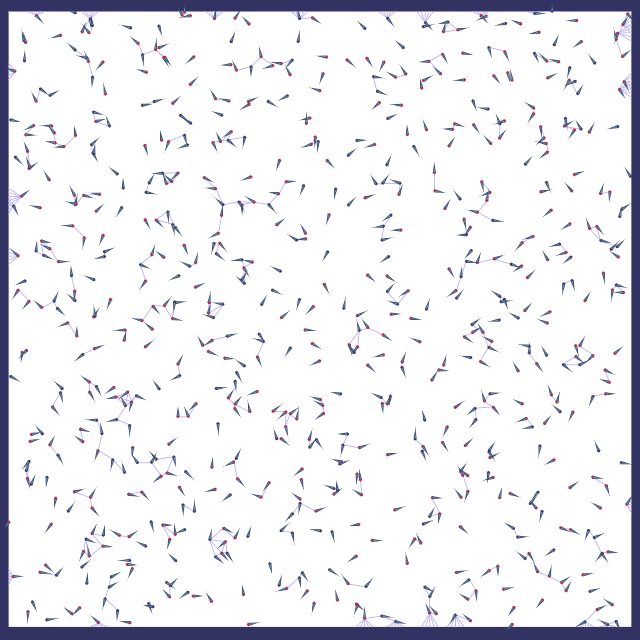
A WebGL 2 fragment shader for this pattern:

```glsl
#version 300 es
precision highp float;
precision highp int;
// A white field in a dark frame, strewn with small tapered darts with dotted heads.
// Darts are hashed into grid cells, thinned by gradient noise; close heads are
// joined by pale threads, and some heads near a wall fan threads out to it.

#define CELLS 16.0          // grid cells per side
#define PER_CELL 4          // dart candidates per cell
#define DENSITY 0.69        // mean share of candidates kept
#define CLUMPING 0.45       // strength of the density noise
#define DART_LENGTH 0.0168
#define DART_HALF_WIDTH 0.0026
#define HEAD_RADIUS 0.0017
#define RED_SHARE 0.6       // share of heads that are red
#define LINK_REACH 0.028    // longest thread
#define LINK_SHARE 0.55     // share of close pairs that are joined
#define WALL_REACH 0.023    // head to wall distance for a fan
#define THREAD_HALF_WIDTH 0.0006

uniform vec2 u_resolution;
out vec4 fragColor;

const int MAX_NEAR = 16;
const vec2 FIELD_MIN = vec2(0.0135, 0.0205);
const vec2 FIELD_MAX = vec2(0.9865, 0.982);
const vec3 FRAME_COLOR = vec3(0.20, 0.20, 0.39);
const vec3 THREAD_COLOR = vec3(0.70, 0.66, 0.95);
const vec3 EDGE_COLOR = vec3(0.20, 0.27, 0.42);
const vec3 BODY_COLOR = vec3(0.42, 0.53, 0.68);
const vec3 RED_HEAD = vec3(0.87, 0.10, 0.18);
const vec3 DARK_HEAD = vec3(0.24, 0.20, 0.40);

// Integer hash: three random values in 0..1
vec3 hash3(ivec3 key) {
    uvec3 v = uvec3(key) * 1664525u + 1013904223u;
    v.x += v.y * v.z; v.y += v.z * v.x; v.z += v.x * v.y;
    v ^= v >> 16u;
    v.x += v.y * v.z; v.y += v.z * v.x; v.z += v.x * v.y;
    return vec3(v >> 8u) / 16777216.0;
}

float cornerGradient(ivec2 corner, vec2 offset) {
    float angle = 6.2832 * hash3(ivec3(corner, 77)).x;
    return dot(vec2(cos(angle), sin(angle)), offset);
}

float gradientNoise(vec2 p) {
    ivec2 i = ivec2(floor(p));
    vec2 f = fract(p);
    vec2 u = f * f * f * (f * (f * 6.0 - 15.0) + 10.0);
    float low = mix(cornerGradient(i, f),
                    cornerGradient(i + ivec2(1, 0), f - vec2(1, 0)), u.x);
    float high = mix(cornerGradient(i + ivec2(0, 1), f - vec2(0, 1)),
                     cornerGradient(i + ivec2(1, 1), f - vec2(1, 1)), u.x);
    return mix(low, high, u.y);
}

float segmentDistance(vec2 p, vec2 a, vec2 b) {
    vec2 ab = b - a;
    return length(p - a - ab * clamp(dot(p - a, ab) / max(dot(ab, ab), 1e-9), 0.0, 1.0));
}

// Blunt at the head (x = 0), pointed at the tail
float dartDistance(vec2 q) {
    float halfWidth = DART_HALF_WIDTH * (1.0 - q.x / DART_LENGTH);
    return max(-q.x, abs(q.y) - halfWidth);
}

// Distance to a fan of threads from a head to its nearest wall
float fanDistance(vec2 p, vec2 head) {
    vec2 center = 0.5 * (FIELD_MIN + FIELD_MAX);
    vec2 halfSize = 0.5 * (FIELD_MAX - FIELD_MIN);
    vec2 q = head - center;
    vec2 gap = halfSize - abs(q);
    if (min(gap.x, gap.y) > WALL_REACH) return 1.0;
    bool sideWall = gap.x < gap.y;
    vec2 along = sideWall ? vec2(0, 1) : vec2(1, 0);
    vec2 foot = center + mix(sign(q) * halfSize, q, along);
    float d = 1.0;
    for (int k = -2; k <= 2; k++)
        d = min(d, segmentDistance(p, head, foot + along * float(k) * 0.0065));
    return d;
}

void main() {
    vec2 uv = gl_FragCoord.xy / u_resolution;
    float pixel = 1.0 / min(u_resolution.x, u_resolution.y);
    vec2 cellSize = (FIELD_MAX - FIELD_MIN) / CELLS;
    ivec2 home = ivec2(floor((uv - FIELD_MIN) / cellSize));

    // Gather nearby darts as head position, angle, seed
    vec4 darts[MAX_NEAR];
    int count = 0;
    for (int n = 0; n < 9 * PER_CELL; n++) {
        int slot = n / 9;
        ivec2 cell = home + ivec2(n % 3, (n / 3) % 3) - 1;
        if (any(lessThan(cell, ivec2(0))) || any(greaterThanEqual(cell, ivec2(CELLS)))) continue;
        vec3 place = hash3(ivec3(cell, slot));
        vec2 head = FIELD_MIN + (vec2(cell) + place.xy) * cellSize;
        if (distance(head, uv) > LINK_REACH + 0.002 || count >= MAX_NEAR) continue;
        if (place.z > DENSITY + CLUMPING * gradientNoise(head * 9.0)) continue;
        vec3 traits = hash3(ivec3(cell, slot + 31));
        darts[count++] = vec4(head, 6.2832 * traits.x, traits.y);
    }

    // Frame
    vec2 outside = max(FIELD_MIN - uv, uv - FIELD_MAX);
    float frame = clamp(0.5 + max(outside.x, outside.y) / pixel, 0.0, 1.0);
    vec3 color = mix(vec3(1.0), FRAME_COLOR, frame);

    // Threads between heads and to the walls
    float thread = 1.0;
    for (int i = 0; i < count; i++) {
        vec4 a = darts[i];
        if (fract(a.w * 17.0) < 0.45) thread = min(thread, fanDistance(uv, a.xy));
        for (int j = i + 1; j < count; j++) {
            vec4 b = darts[j];
            if (distance(a.xy, b.xy) < LINK_REACH && fract((a.w + b.w) * 7.0) < LINK_SHARE)
                thread = min(thread, segmentDistance(uv, a.xy, b.xy));
        }
    }
    color = mix(color, THREAD_COLOR, clamp(0.5 + (THREAD_HALF_WIDTH - thread) / pixel, 0.0, 1.0));

    // Darts with their heads
    for (int i = 0; i < count; i++) {
        vec2 offset = uv - darts[i].xy;
        vec2 tail = vec2(cos(darts[i].z), sin(darts[i].z));
        float d = dartDistance(vec2(dot(offset, tail), dot(offset, vec2(-tail.y, tail.x))));
        vec3 body = mix(EDGE_COLOR, BODY_COLOR, smoothstep(0.0004, 0.0018, -d));
        color = mix(color, body, clamp(0.5 - d / pixel, 0.0, 1.0));
        vec3 headColor = darts[i].w < RED_SHARE ? RED_HEAD : DARK_HEAD;
        color = mix(color, headColor, clamp(0.5 + (HEAD_RADIUS - length(offset)) / pixel, 0.0, 1.0));
    }
    fragColor = vec4(color, 1.0);
}
```
